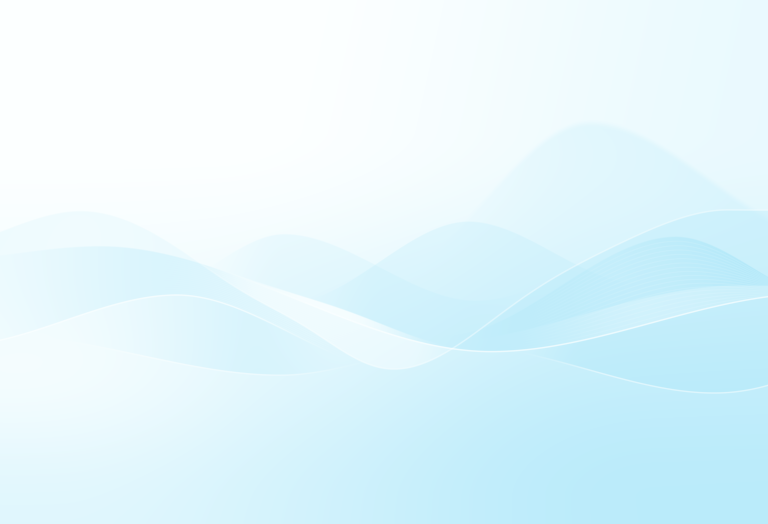
Give the GLSL for this background, as a Shadertoy shader.

```glsl
const vec3 WHITE = vec3(0.99, 1.0, 1.0);
const vec3 SKY = vec3(0.71, 0.915, 0.98);
const vec3 AQUA = vec3(0.60, 0.88, 0.965);

// Smooth curve through four crests and troughs
float swell(float x, vec4 at, vec4 height) {
    float y = mix(height.x, height.y, smoothstep(at.x, at.y, x));
    y += (height.z - height.y) * smoothstep(at.y, at.z, x);
    return y + (height.w - height.z) * smoothstep(at.z, at.w, x);
}

float bump(float x, float center, float width) {
    float t = (x - center) / width;
    return exp(-t * t);
}

// Coverage of the side where d is positive
float inside(float d) {
    float px = 1.0 / iResolution.y;
    return smoothstep(-px, px, d);
}

// Thin line along d = 0, with its width in canvas heights
float stroke(float d, float width) {
    float px = 1.0 / iResolution.y;
    float dist = abs(d) * px / max(length(vec2(dFdx(d), dFdy(d))), 1e-5);
    return (1.0 - smoothstep(0.0, width + px, dist)) * min(1.0, 2.0 * width / px + 0.3);
}

float window(float x, float a, float b, float soft) {
    return smoothstep(a, a + soft, x) * (1.0 - smoothstep(b - soft, b, x));
}

void mainImage(out vec4 fragColor, in vec2 fragCoord) {
    vec2 uv = fragCoord / iResolution.xy;
    float x = uv.x, y = uv.y;

    // Backdrop: white upper left, blue lower right
    float low = mix(0.42, 0.92, smoothstep(0.08, 0.85, x));
    float high = 0.27 * smoothstep(0.3, 1.05, x + 0.15 * (0.8 - y));
    float depth = mix(low, high, smoothstep(0.05, 0.75, y));
    depth *= 1.0 - 0.7 * bump(x, 0.0, 0.32) * bump(y, 0.3, 0.18);
    vec3 color = mix(WHITE, SKY, depth);

    // Heights above or below each curve
    float farHill = swell(x, vec4(0.48, 0.768, 1.08, 1.3), vec4(0.45, 0.768, 0.55, 0.5)) - y;
    float leftHill = swell(x, vec4(0.2, 0.37, 0.62, 0.85), vec4(0.45, 0.553, 0.426, 0.52)) - y;
    float midHill = swell(x, vec4(0.38, 0.61, 0.83, 1.0), vec4(0.425, 0.577, 0.46, 0.46)) - y;
    float ribbon = swell(x, vec4(-0.1, 0.105, 0.515, 0.95), vec4(0.52, 0.597, 0.284, 0.599))
        + 0.045 * bump(x, 0.68, 0.125) + 0.03 * bump(x, 0.4, 0.08) - y;
    float sweep = swell(x, vec4(-0.1, 0.13, 0.64, 1.06), vec4(0.5, 0.53, 0.329, 0.44)) - y;
    float leftArc = swell(x, vec4(-0.06, 0.23, 0.53, 0.8), vec4(0.34, 0.437, 0.29, 0.29)) - y;
    float lowArc = swell(x, vec4(0.0, 0.365, 0.6, 0.93), vec4(0.36, 0.284, 0.34, 0.25))
        + 3.0 * pow(max(x - 0.93, 0.0), 2.0) - y;
    float crest = swell(x, vec4(0.58, 0.88, 1.08, 1.3), vec4(0.36, 0.548, 0.43, 0.4)) - y;
    float band = swell(x, vec4(0.56, 0.96, 1.2, 1.4), vec4(0.345, 0.455, 0.45, 0.4)) - y;

    // Distant hills, fading downward
    float farEdge = smoothstep(-0.006, 0.012, farHill);
    color = mix(color, SKY, 0.25 * farEdge * exp(-2.0 * max(farHill, 0.0))
        * smoothstep(0.53, 0.78, x));
    float aboveSweep = inside(-sweep);
    color = mix(color, SKY, 0.18 * inside(leftHill) * aboveSweep * window(x, 0.25, 0.72, 0.12));
    color = mix(color, SKY, 0.25 * inside(midHill) * aboveSweep * window(x, 0.38, 0.85, 0.12));

    // Left veils
    float left = 1.0 - smoothstep(0.3, 0.47, x);
    color = mix(color, SKY, 0.14 * inside(ribbon) * left * exp(-5.0 * max(ribbon, 0.0)));
    color = mix(color, SKY, 0.36 * inside(sweep) * inside(-leftArc)
        * window(x, -0.08, 0.5, 0.32));
    color = mix(color, SKY, 0.32 * inside(leftArc) * inside(-lowArc)
        * smoothstep(0.05, 0.4, x) * left);

    // Pale fold at the trough
    color = mix(color, WHITE, 0.45 * inside(sweep) * inside(-ribbon) * window(x, 0.25, 0.63, 0.1));

    // Right bands
    float right = smoothstep(0.56, 0.7, x);
    color = mix(color, SKY, 0.32 * inside(ribbon) * aboveSweep * right);
    color = mix(color, AQUA, (0.16 + 0.3 * smoothstep(0.75, 1.0, x)) * inside(crest) * aboveSweep
        * right * exp(-6.0 * max(crest, 0.0)));
    color = mix(color, WHITE, 0.25 * inside(band) * aboveSweep * smoothstep(0.6, 0.85, x));
    color = mix(color, AQUA, 0.2 * inside(sweep) * inside(-lowArc) * smoothstep(0.68, 0.76, x));

    // Fine strands spread across both ribbons
    for (int i = 1; i < 18; i++) {
        float t = float(i) / 18.0;
        float strand = stroke(mix(sweep, crest, t), 0.0003) * window(x, 0.64, 1.2, 0.2);
        strand += stroke(mix(leftArc, sweep, t), 0.0003) * window(x, 0.18, 0.5, 0.14);
        color = mix(color, WHITE, 0.15 * strand);
    }

    // Bright wedge and edge lines
    float wedge = 0.016 * bump(x, 0.46, 0.1);
    color = mix(color, WHITE, 0.8 * aboveSweep * inside(sweep + wedge) * window(x, 0.27, 0.59, 0.14));
    color = mix(color, WHITE, 0.7 * stroke(sweep, 0.0009) * smoothstep(0.25, 0.45, x));
    color = mix(color, WHITE, 0.42 * stroke(ribbon, 0.0009) * smoothstep(0.15, 0.4, x));
    color = mix(color, WHITE, 0.65 * stroke(leftArc, 0.0009) * (1.0 - smoothstep(0.3, 0.46, x)));
    color = mix(color, WHITE, 0.5 * stroke(lowArc, 0.0008)
        * max(window(x, 0.05, 0.5, 0.18), smoothstep(0.66, 0.8, x)));
    fragColor = vec4(color, 1.0);
}
```
